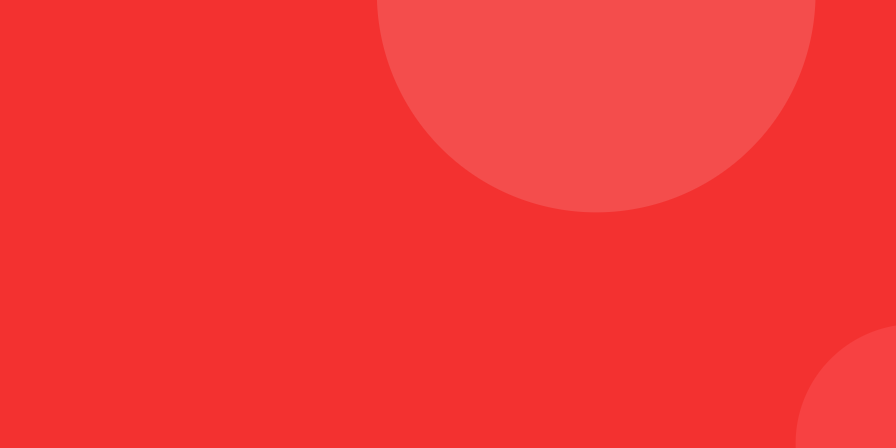
Give the GLSL for this background, as a Shadertoy shader.

```glsl
// A flat red field with two paler discs cut off by the canvas edges:
// a large one hanging from the top and a small one in the lower right corner.
// Each disc is a signed distance function blended with an antialiased edge.

const vec3 FIELD_RED  = vec3(0.953, 0.194, 0.190);
const vec3 LARGE_TINT = vec3(0.957, 0.302, 0.298);
const vec3 SMALL_TINT = vec3(0.969, 0.255, 0.257);

// Signed distance to a circle, negative inside
float circleDistance(vec2 point, vec2 center, float radius) {
    return length(point - center) - radius;
}

// Coverage of a shape, smoothed over one pixel
float coverage(float dist, float pixel) {
    return clamp(0.5 - dist / pixel, 0.0, 1.0);
}

// Lay a tinted disc over a base colour
vec3 paintDisc(vec3 base, vec3 tint, vec2 point, vec2 center, float radius, float pixel) {
    return mix(base, tint, coverage(circleDistance(point, center, radius), pixel));
}

void mainImage(out vec4 fragColor, in vec2 fragCoord) {
    // Canvas height is one unit
    float pixel = 1.0 / iResolution.y;
    vec2 point = fragCoord * pixel;

    // Horizontal places follow the canvas width
    float aspect = iResolution.x / iResolution.y;
    vec2 largeCenter = vec2(0.6654 * aspect, 1.0156);
    vec2 smallCenter = vec2(1.0212 * aspect, 0.0104);

    vec3 color = FIELD_RED;
    color = paintDisc(color, LARGE_TINT, point, largeCenter, 0.4896, pixel);
    color = paintDisc(color, SMALL_TINT, point, smallCenter, 0.2664, pixel);

    fragColor = vec4(color, 1.0);
}
```
